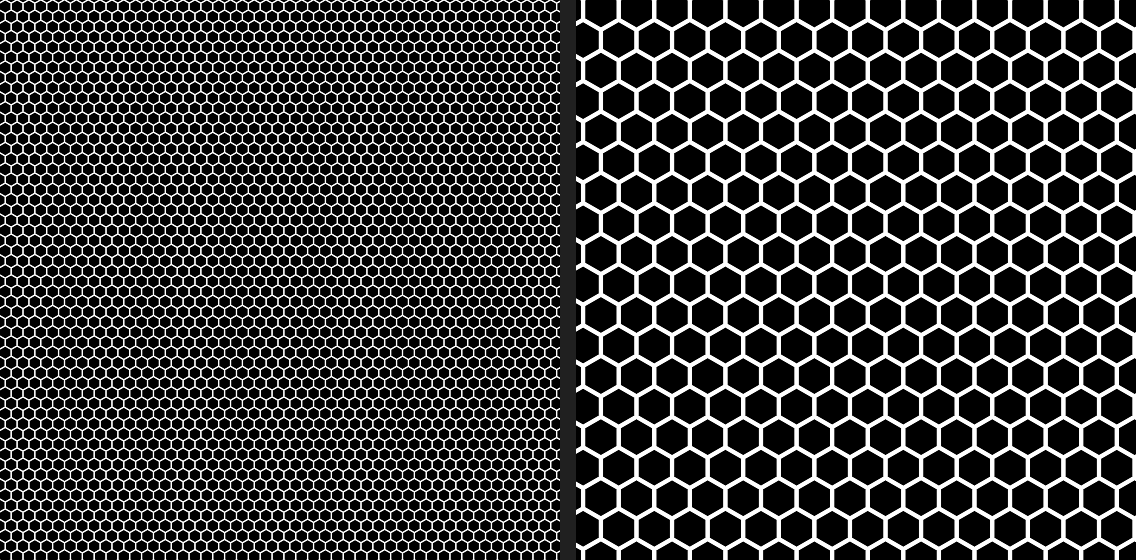
Left: the whole. Right: its middle third, enlarged.
Give the GLSL for this pattern, as a Shadertoy shader.

```glsl
const vec2 CELL_COUNT = vec2(47.22, 55.0);   // columns and rows across the canvas
const vec2 FIRST_CENTER = vec2(0.94, 1.355); // a cell center, in columns and rows
const float LINE_WIDTH = 0.124;              // fraction of the column pitch
const vec3 CELL_COLOR = vec3(0.0);
const vec3 LINE_COLOR = vec3(1.0);

const float ROW_HEIGHT = 0.8660254;          // row pitch of a unit hexagon grid
const vec2 LATTICE = vec2(1.0, 2.0 * ROW_HEIGHT);

// Offset from the nearest center of a pointy-top hexagon grid
vec2 hexOffset(vec2 p) {
    vec2 evenRow = mod(p + 0.5 * LATTICE, LATTICE) - 0.5 * LATTICE;
    vec2 oddRow = mod(p, LATTICE) - 0.5 * LATTICE;
    return dot(evenRow, evenRow) < dot(oddRow, oddRow) ? evenRow : oddRow;
}

// Distance from an offset inside the cell to the cell border
float hexBorderDistance(vec2 offset) {
    vec2 q = abs(offset);
    return 0.5 - max(q.x, dot(q, vec2(0.5, ROW_HEIGHT)));
}

void mainImage(out vec4 fragColor, in vec2 fragCoord) {
    vec2 uv = fragCoord / iResolution.y;
    vec2 p = (uv * CELL_COUNT - FIRST_CENTER) * vec2(1.0, ROW_HEIGHT);

    // Antialiased line over the cell borders
    float pixel = CELL_COUNT.x / iResolution.y;
    float edge = hexBorderDistance(hexOffset(p)) - 0.5 * LINE_WIDTH;
    float line = 1.0 - smoothstep(-0.5 * pixel, 0.5 * pixel, edge);

    fragColor = vec4(mix(CELL_COLOR, LINE_COLOR, line), 1.0);
}
```
